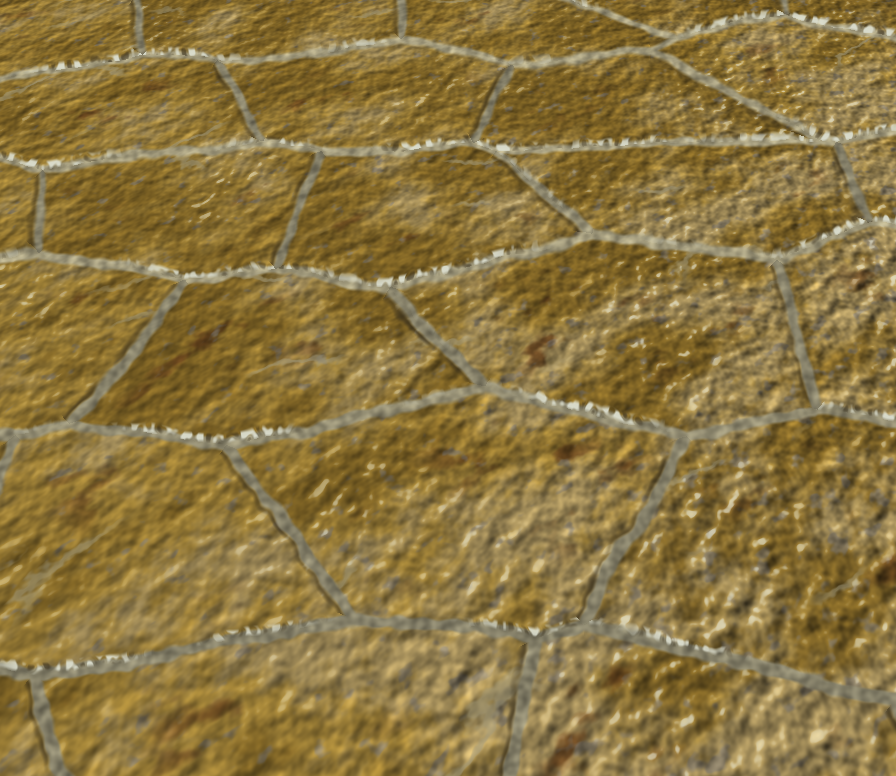
Write a Shadertoy shader that draws this texture.

```glsl
const float HORIZON = 2.045;             // height of the vanishing line
const float CENTRE_X = 0.55;
const vec2 STONE_SIZE = vec2(0.27, 0.092);
const vec2 STONE_METRIC = vec2(0.85, 1.0);
const vec2 JITTER = vec2(0.62, 0.50);
const float JOINT_WIDTH = 0.0052;        // half width at unit depth
const float SOFTNESS = 0.0028;
const float RELIEF_GAIN = 0.85;

const vec3 GOLD = vec3(0.58, 0.47, 0.20);
const vec3 SAND = vec3(0.60, 0.52, 0.33);
const vec3 OCHRE = vec3(0.46, 0.36, 0.13);
const vec3 BROWN = vec3(0.36, 0.23, 0.10);
const vec3 SLATE = vec3(0.43, 0.41, 0.38);
const vec3 MORTAR = vec3(0.52, 0.50, 0.41);
const vec3 PALE_MORTAR = vec3(0.64, 0.61, 0.49);
const vec3 SHADOW = vec3(0.23, 0.19, 0.11);
const vec3 GLINT = vec3(0.86, 0.87, 0.81);

vec2 hash22(vec2 p) {
    vec3 q = fract(p.xyx * vec3(0.1031, 0.1030, 0.0973));
    q += dot(q, q.yzx + 33.33);
    return fract((q.xx + q.yz) * q.zy);
}

float cornerSlope(vec2 cell, vec2 offset) {
    float a = 6.2832 * hash22(cell).x;
    return dot(vec2(cos(a), sin(a)), offset);
}

float gradientNoise(vec2 p) {
    vec2 i = floor(p), f = p - i;
    vec2 u = f * f * f * (f * (f * 6.0 - 15.0) + 10.0);
    vec2 e = vec2(1, 0);
    return mix(mix(cornerSlope(i, f), cornerSlope(i + e, f - e), u.x),
               mix(cornerSlope(i + e.yx, f - e.yx), cornerSlope(i + 1.0, f - 1.0), u.x), u.y);
}

float fbm(vec2 p) {
    float sum = 0.0, amp = 0.6;
    for (int k = 0; k < 3; k++) {
        sum += amp * gradientNoise(p);
        p = mat2(1.6, 1.2, -1.2, 1.6) * p + 17.3;
        amp *= 0.55;
    }
    return sum;
}

// Staggered rows of jittered stone centres
vec2 stoneCentre(vec2 cell) {
    return cell + vec2(0.5 * mod(cell.y, 2.0), 0.0) + 0.5 + JITTER * (hash22(cell + 23.0) - 0.5);
}

// Returns canvas distance to the joint, direction towards it, and the stone's cell
float jointDistance(vec2 g, float x, float depth, out vec2 dir, out vec2 stone) {
    vec2 base = floor(g), nearest = vec2(0);
    float best = 1e3;
    for (int j = -2; j <= 2; j++)
    for (int i = -2; i <= 2; i++) {
        vec2 cell = base + vec2(i, j);
        vec2 r = (stoneCentre(cell) - g) * STONE_METRIC;
        if (dot(r, r) < best) { best = dot(r, r); nearest = r; stone = cell; }
    }
    float dist = 1e3;
    for (int j = -2; j <= 2; j++)
    for (int i = -2; i <= 2; i++) {
        vec2 cell = stone + vec2(i, j);
        if (i == 0 && j == 0) continue;
        vec2 r = (stoneCentre(cell) - g) * STONE_METRIC;
        vec2 n = normalize(r - nearest);
        vec2 k = n * STONE_METRIC / (STONE_SIZE * depth);
        vec2 slope = vec2(k.x, k.x * x + k.y / depth);
        float e = dot(0.5 * (r + nearest), n) / length(slope);
        if (e < dist) { dist = e; dir = normalize(slope); }
    }
    return dist;
}

void mainImage(out vec4 fragColor, in vec2 fragCoord) {
    vec2 p = fragCoord / iResolution.y;

    // Ground plane in perspective, with slightly wavering joints
    vec2 w = p + 0.010 * vec2(gradientNoise(p * 9.0), gradientNoise(p * 9.0 + 40.0))
               + 0.004 * vec2(gradientNoise(p * 34.0), gradientNoise(p * 34.0 + 70.0));
    float depth = HORIZON - w.y;
    float x = (w.x - CENTRE_X) / depth;
    vec2 dir, stone;
    float d = jointDistance(vec2(x, 1.0 / depth) / STONE_SIZE + vec2(20.3, 0.2), x, depth, dir, stone);
    vec2 tone = hash22(stone + 5.0);

    // Surface coordinates, tilted so streaks rise to the right
    float flatDepth = HORIZON - p.y;
    vec2 t = vec2(1.5 * (p.x - CENTRE_X), 2.2) / flatDepth;
    t.y -= 0.28 * t.x;

    // Stone colour
    float cloud = fbm(t * vec2(5.0, 9.0) + tone * 9.0);
    float grain = fbm(t * vec2(38.0, 50.0));
    float corner = smoothstep(0.5, 1.6, p.x + 0.6 * (1.0 - p.y));
    vec3 col = mix(GOLD, SAND, smoothstep(-0.15, 0.35, cloud + 0.5 * grain + 0.4 * corner - 0.12));
    float dark = 0.25 - cloud + 0.5 * grain + 0.35 * (tone.x - 0.5) + 0.22 * (p.y - 0.5);
    col = mix(col, OCHRE, 0.9 * smoothstep(0.14, 0.55, dark));

    // Brown stains gathered in the middle of the stones
    float stain = fbm(t * vec2(11.0, 23.0) + 31.0 + tone * 5.0) + 0.25 * grain;
    float cluster = smoothstep(-0.12, 0.25, gradientNoise(t * 5.0 + tone * 20.0));
    col = mix(col, BROWN, 0.85 * cluster * smoothstep(0.12, 0.36, stain) * smoothstep(0.015, 0.06, d));
    float speck = fbm(t * vec2(34.0, 48.0) + 90.0);
    col = mix(col, SLATE, 0.65 * smoothstep(0.2, 0.42, speck + 0.08 * corner));

    // Relief, thin pale ridges and wet sparkle
    vec2 bump = t * vec2(36.0, 48.0);
    float relief = fbm(bump) - fbm(bump + vec2(0.18, -0.30));
    col *= 1.0 + RELIEF_GAIN * relief * (0.75 + 0.5 * corner);
    float ridge = abs(gradientNoise(t * vec2(4.0, 9.0) + 3.0 + tone * 7.0) + 0.12 * grain);
    float ridgePatch = smoothstep(0.1, 0.35, gradientNoise(t * 7.0 + 61.0));
    col = mix(col, PALE_MORTAR, 0.55 * ridgePatch * (1.0 - smoothstep(0.01, 0.045, ridge)));
    float wet = smoothstep(-0.1, 0.4, gradientNoise(t * 5.0 + 12.0) + 0.35 * corner - 0.1);
    col = mix(col, GLINT, 0.65 * wet * smoothstep(0.20, 0.40, relief));

    // Mortar joints, paler where they run across the view
    float across = smoothstep(0.6, 0.95, abs(dir.y));
    float width = JOINT_WIDTH * depth * (0.85 + 0.5 * gradientNoise(p * 45.0));
    float lip = 1.0 - smoothstep(0.0, 0.006, abs(d - width - 0.003));
    float shade = smoothstep(0.1, 0.7, dir.x) * (0.6 + gradientNoise(p * 22.0));
    col = mix(col, SHADOW, 0.75 * lip * clamp(shade, 0.0, 1.0));
    vec3 mortar = mix(MORTAR, PALE_MORTAR, across * smoothstep(0.2, 0.8, p.y));
    mortar *= 1.0 + 0.35 * gradientNoise(p * 85.0) + 0.3 * relief;
    col = mix(col, mortar, 1.0 - smoothstep(width - SOFTNESS, width + SOFTNESS, d));

    // Broken highlights along the upper lip of the cross joints
    float beads = gradientNoise(p * vec2(95.0, 60.0));
    float run = smoothstep(-0.2, 0.2, gradientNoise(p * 6.0 + 8.0));
    float upper = across * step(dir.y, 0.0) * run;
    float band = 1.0 - smoothstep(0.002, 0.008, abs(d - width * 0.9));
    col = mix(col, SHADOW, 0.6 * upper * band * smoothstep(0.12, 0.4, -beads));
    col = mix(col, GLINT, 0.95 * upper * band * smoothstep(-0.05, 0.25, beads));

    fragColor = vec4(clamp(col, 0.0, 1.0), 1.0);
}
```
